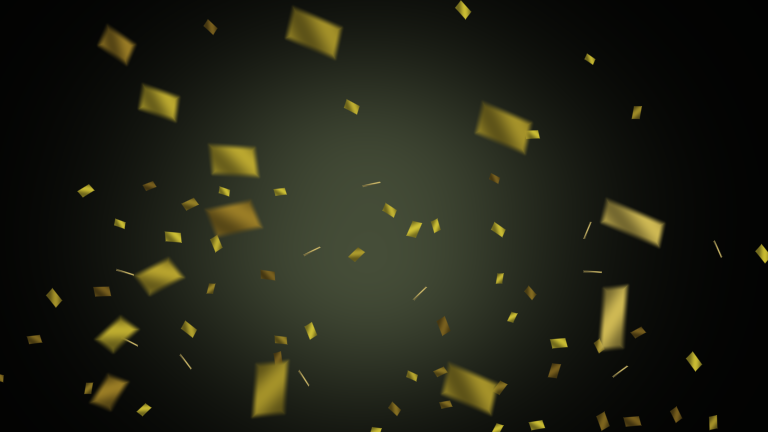
Give the GLSL for this background, as a Shadertoy shader.

```glsl
// Gold confetti, near and far, falling through a dim olive glow on black.

#define GLOW_CENTER vec2(-0.05, -0.03)
#define GLOW_SIZE vec2(0.50, 0.43)
#define GLOW_COLOR vec3(0.260, 0.290, 0.210)
#define DARK_COLOR vec3(0.008, 0.009, 0.007)
#define BRONZE vec3(0.42, 0.33, 0.10)
#define GOLD vec3(0.72, 0.67, 0.18)
#define PALE vec3(0.90, 0.81, 0.46)
#define CELL 0.105
#define NEAR_BLUR 0.009

vec4 hash4(vec2 cell) {
    vec4 seed = vec4(dot(cell, vec2(127.1, 311.7)), dot(cell, vec2(269.5, 183.3)),
                     dot(cell, vec2(419.2, 371.9)), dot(cell, vec2(83.7, 241.1)));
    return fract(sin(seed) * 43758.5);
}

mat2 rotation(float angle) {
    float c = cos(angle), s = sin(angle);
    return mat2(c, -s, s, c);
}

// One slanted sheet of foil with a light sweep along its length.
void drawFoil(inout vec3 color, vec2 p, vec2 halfSize, float angle, float blur, vec3 tint) {
    vec2 q = rotation(angle) * p;
    q.x += 0.18 * q.y;
    vec2 edge = abs(q) - halfSize;
    float dist = length(max(edge, 0.0)) + min(max(edge.x, edge.y), 0.0);
    float soft = max(blur, 0.8 / iResolution.y);
    float cover = 1.0 - smoothstep(-soft, soft, dist);
    float sweep = 0.5 + 0.5 * sin(2.2 * q.x / halfSize.x + 1.3 * q.y / halfSize.y + angle);
    color = mix(color, tint * mix(0.65, 1.15, sweep), cover * 0.95);
}

// Olive light with a faint uneven haze.
vec3 background(vec2 p) {
    vec2 g = (p - GLOW_CENTER) / GLOW_SIZE;
    float haze = sin(5.0 * p.x + 2.0 * sin(4.0 * p.y)) * sin(6.0 * p.y - 3.0 * p.x);
    float glow = exp(-pow(dot(g, g), 1.15)) * (1.0 + 0.07 * haze);
    return DARK_COLOR + GLOW_COLOR * glow;
}

// Small sharp flakes, dense in the lower half and sparse above.
void drawFlakes(inout vec3 color, vec2 p) {
    vec2 home = floor(p / CELL);
    for (int j = -1; j <= 1; j++) {
        for (int i = -1; i <= 1; i++) {
            vec2 cell = home + vec2(i, j);
            vec4 place = hash4(cell);
            vec4 look = hash4(cell + 57.0);
            vec2 center = (cell + 0.5 + 0.75 * (place.xy - 0.5)) * CELL;
            float density = mix(0.70, 0.09, smoothstep(-0.04, 0.18, center.y));
            density *= 1.0 - 0.65 * smoothstep(0.5, 0.8, abs(center.x));
            if (place.z > density) continue;

            float sliver = step(0.78, look.x);
            vec2 size = mix(vec2(0.015, 0.009) * mix(0.75, 1.25, look.y),
                            vec2(0.021, 0.0018), sliver);
            vec3 tint = mix(BRONZE, GOLD, smoothstep(0.1, 0.7, look.z));
            tint = mix(tint, PALE * 0.8, sliver);
            drawFoil(color, p - center, size, 3.1416 * look.w, 0.0015, tint);
        }
    }
}

// Large blurred sheets: a bowed column at left and a wide sweep at right.
void drawNearSheets(inout vec3 color, vec2 p) {
    for (int n = 0; n < 7; n++) {
        float i = float(n);
        float bow = exp(-(i - 2.5) * (i - 2.5) / 2.2);
        vec2 center = vec2(-0.637 + 0.324 * bow, 0.396 - 0.134 * i);
        vec2 size = vec2(0.037, 0.023) * (1.0 + 0.45 * bow);
        vec3 tint = mix(GOLD, BRONZE * 1.25, 0.5 + 0.4 * sin(2.0 * i - 4.5));
        drawFoil(color, p - center, size, 0.27 * i - 0.6, NEAR_BLUR, tint);
    }
    for (int n = 0; n < 6; n++) {
        float i = float(n);
        vec2 center = vec2(0.63 - 0.213 * pow(abs(i - 2.4), 1.5),
                           max(0.424 - 0.22 * i, -0.40));
        float upright = step(2.5, i) * mod(i, 2.0);
        float middle = exp(-2.0 * (i - 2.5) * (i - 2.5));
        vec2 size = mix(vec2(0.060, 0.035), vec2(0.078, 0.020), middle);
        vec3 tint = mix(mix(BRONZE, GOLD, 0.55), PALE, 0.8 * middle);
        drawFoil(color, p - center, size, 1.9 * upright - 0.4, NEAR_BLUR, tint);
    }
}

void mainImage(out vec4 fragColor, in vec2 fragCoord) {
    vec2 p = (fragCoord - 0.5 * iResolution.xy) / iResolution.y;
    vec3 color = background(p);
    drawFlakes(color, p);
    drawNearSheets(color, p);
    fragColor = vec4(clamp(color, 0.0, 1.0), 1.0);
}
```
